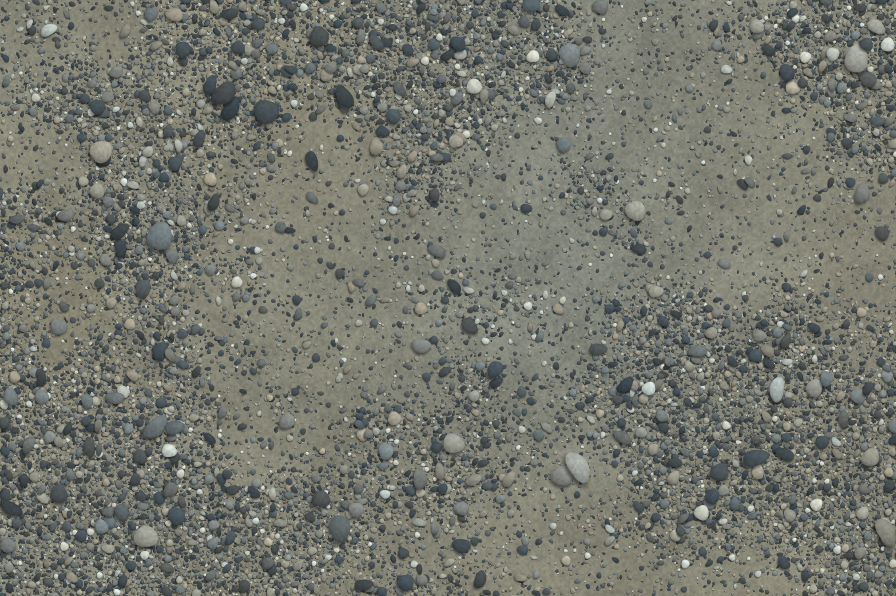
Write a Shadertoy shader that draws this texture.

```glsl
// Gravel strewn over packed sand: patchy noise decides where stones gather,
// then jittered cellular layers, from grit to cobbles, are painted in order.
// Each stone is a wobbly rotated ellipse with dome shading and a soft shadow.

#define LAYERS 7
#define FINEST 150.0        // grit cells per canvas height
#define LAYER_RATIO 0.68    // cell count ratio of successive layers
#define PATCH_SCALE 3.2     // sandy patches per canvas height
#define GRAIN 0.13          // sand grain contrast
#define SHADOW 0.42         // contact shadow strength
#define LIGHT_DIR vec2(0.45, 0.89)
#define SAND vec3(0.525, 0.525, 0.470)
#define SLATE vec3(0.265, 0.295, 0.310)
#define GREY vec3(0.445, 0.470, 0.465)
#define TAN vec3(0.580, 0.570, 0.515)
#define PALE vec3(0.720, 0.745, 0.715)

vec4 hash4(vec3 p) {
    vec4 q = fract(p.xyzx * vec4(0.1031, 0.1030, 0.0973, 0.1099));
    q += dot(q, q.wzxy + 33.33);
    return fract((q.xxyz + q.yzzw) * q.zywx);
}

float valueNoise(vec2 p) {
    vec2 i = floor(p), f = fract(p);
    f = f * f * (3.0 - 2.0 * f);
    float a = hash4(vec3(i, 7.0)).x;
    float b = hash4(vec3(i + vec2(1, 0), 7.0)).x;
    float c = hash4(vec3(i + vec2(0, 1), 7.0)).x;
    float d = hash4(vec3(i + vec2(1, 1), 7.0)).x;
    return mix(mix(a, b, f.x), mix(c, d, f.x), f.y);
}

mat2 rotation(float a) {
    float c = cos(a), s = sin(a);
    return mat2(c, s, -s, c);
}

// Share of ground covered by stones, 0 in sandy patches and 1 in gravel
float stoneCover(vec2 p) {
    vec2 q = rotation(0.5) * p * PATCH_SCALE + 11.3;
    float n = 0.5 * valueNoise(q) + 0.3 * valueNoise(q * 2.3 + 5.1)
            + 0.2 * valueNoise(q * 5.7 + 2.7);
    return smoothstep(0.30, 0.58, n);
}

vec3 sandColor(vec2 p) {
    float grain = valueNoise(p * 310.0) + 0.7 * valueNoise(p * 150.0 + 9.0) - 0.85;
    float mottle = valueNoise(p * 24.0) + valueNoise(p * 9.0) - 1.0;
    float warmth = valueNoise(p * 2.1 + 4.0) - 0.5;
    vec3 tint = vec3(0.03, 0.0, -0.035) * warmth;
    return (SAND + tint) * (1.0 + GRAIN * grain + 0.08 * mottle);
}

vec3 stoneColor(vec4 h) {
    vec3 c = mix(SLATE, GREY, smoothstep(0.20, 0.55, h.x));
    c = mix(c, TAN, smoothstep(0.58, 0.80, h.x));
    c = mix(c, PALE, smoothstep(0.88, 0.97, h.x));
    vec3 hue = vec3(0.035, 0.0, -0.03) * (h.y - 0.5);
    return (c + hue) * mix(0.88, 1.12, h.z);
}

// Relative radius inside a stone outline: below 1 is inside
float stoneRadius(vec2 q, vec2 size, vec4 h) {
    q /= size;
    float a = atan(q.y, q.x + 1e-5);
    float wobble = 0.07 * sin(2.0 * a + 6.3 * h.y) + 0.06 * sin(3.0 * a + 6.3 * h.z);
    return length(q) / (1.0 + wobble);
}

vec3 paintStones(vec3 col, vec2 p, float count, float chance, float seed) {
    vec2 g = p * count, home = floor(g);
    float pixel = count / iResolution.y;
    for (int y = -1; y <= 1; y++)
    for (int x = -1; x <= 1; x++) {
        vec2 cell = home + vec2(x, y);
        vec4 place = hash4(vec3(cell, seed));
        vec4 look = hash4(vec3(cell, seed + 31.0));
        vec2 centre = cell + 0.5 + 0.7 * (place.xy - 0.5);
        if (look.w > chance) continue;
        if (look.w > chance * mix(0.16, 1.0, stoneCover(centre / count))) continue;

        // Outline
        float r = mix(0.24, 0.50, place.w * place.w);
        vec2 size = r * vec2(1.08, mix(0.62, 1.0, look.y));
        mat2 turn = rotation(6.283 * place.z);
        vec2 q = g - centre;
        float rim = stoneRadius(turn * q, size, look);
        float shade = stoneRadius(turn * (q + 0.26 * r * LIGHT_DIR), size, look);

        // Shadow, then the lit body
        col *= 1.0 - SHADOW * (1.0 - smoothstep(0.75, 1.3, shade));
        float edge = 0.6 * pixel / size.y;
        float body = 1.0 - smoothstep(1.0 - edge, 1.0 + edge, rim);
        float light = 1.03 + 0.19 * dot(q / r, LIGHT_DIR) - 0.15 * pow(min(rim, 1.0), 4.0);
        float speckle = 0.14 * (valueNoise(p * 260.0 + seed) - 0.5);
        col = mix(col, stoneColor(look.zxyw) * (light + speckle), body);
    }
    return col;
}

void mainImage(out vec4 fragColor, in vec2 fragCoord) {
    vec2 p = fragCoord / iResolution.y;
    vec3 col = sandColor(p);
    float count = FINEST;
    for (int i = 0; i < LAYERS; i++) {
        float t = float(i) / float(LAYERS - 1);
        float chance = 0.92 * pow(1.0 - t, 1.35) + 0.025;
        col = paintStones(col, p, count, chance, 3.0 + 17.0 * float(i));
        count *= LAYER_RATIO;
    }
    fragColor = vec4(clamp(col, 0.0, 1.0), 1.0);
}
```
